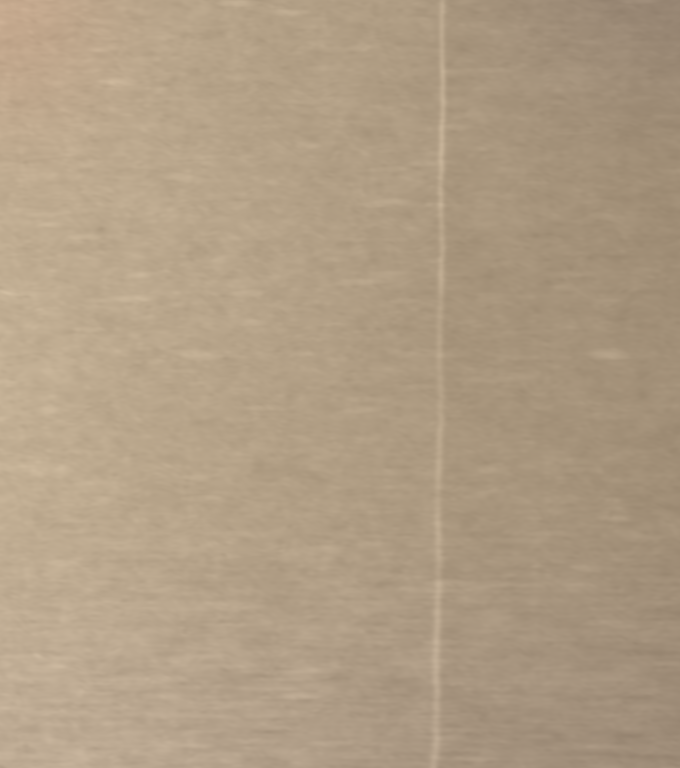
A Shadertoy shader for this texture:

```glsl
// Draws a softly lit beige woven paper with a pale vertical seam right of centre.
// Cellular noise made of smooth signed blobs, stretched sideways, gives grain,
// mottling and thread streaks; gradients give the light falling from the left.

vec3 hash3(vec2 cell) {
    vec3 h = fract(cell.xyx * vec3(0.1031, 0.1030, 0.0973));
    h += dot(h, h.yxz + 33.33);
    return fract((h.xxy + h.yxx) * h.zyx);
}

// Cellular noise: one soft blob per cell, light or dark, summed over neighbours
float blobs(vec2 p) {
    vec2 cell = floor(p);
    float sum = 0.0;
    for (int y = -1; y <= 1; y++) {
        for (int x = -1; x <= 1; x++) {
            vec2 id = cell + vec2(x, y);
            vec3 rnd = hash3(id + 200.0);
            vec2 d = p - id - rnd.xy;
            float falloff = max(0.0, 1.0 - dot(d, d));
            sum += (rnd.z * 2.0 - 1.0) * falloff * falloff * falloff;
        }
    }
    return sum;
}

// Layered sines for slow drifts
float drift(vec2 p) {
    return (sin(p.x * 7.0 + 2.0 * sin(p.y * 5.0)) + sin(p.y * 11.0 - p.x * 4.0 + 1.3)
          + sin(p.x * 13.0 + p.y * 9.0 + 4.0)) / 3.0;
}

// Light from the left, dim grey upper right, rosy upper left, cooler lower edge
vec3 paperLight(vec2 uv) {
    vec3 color = mix(vec3(0.757, 0.681, 0.574), vec3(0.626, 0.554, 0.461), uv.x);
    float topRight = smoothstep(0.55, 1.0, uv.x) * smoothstep(0.75, 1.05, uv.y);
    color += topRight * vec3(-0.045, -0.042, -0.020);
    float topLeft = exp(-dot(uv - vec2(0.0, 1.0), uv - vec2(0.0, 1.0)) * 40.0);
    color += topLeft * vec3(0.012, -0.022, -0.020);
    color += smoothstep(0.4, 0.0, uv.y) * vec3(-0.008, -0.007, 0.008);
    return color;
}

// Height of the fibre relief, roughly -1 to 1
float fibres(vec2 p, vec2 uv) {
    vec2 q = p + 0.004 * vec2(blobs(p * 30.0), blobs(p * 26.0 + 50.0));
    q.y += 0.06 * q.x;
    float mottle = blobs(q * vec2(20.0, 36.0));
    float grain = blobs(q * vec2(62.0, 105.0) + 17.0);
    float fine = blobs(q * vec2(105.0, 215.0) + 71.0);
    float streak = blobs(vec2(p.x * 9.0, (p.y + 0.01 * p.x) * 130.0) + 31.0);
    float thread = blobs(vec2(p.x * 24.0, p.y * 190.0) + 93.0);

    // Threads show most near the bottom, grain is crisper towards the light
    float low = smoothstep(0.45, 0.1, uv.y);
    float crisp = mix(1.15, 0.75, uv.x);
    float relief = 0.32 * mottle + crisp * (0.42 * grain + 0.36 * fine);
    relief += (0.18 + 0.24 * low) * streak + (0.12 + 0.30 * low) * thread;

    // Sparse bright strands
    float strand = max(0.0, blobs(p * vec2(19.0, 95.0) + 7.0) - 0.45);
    return relief + 1.2 * strand * crisp;
}

void mainImage(out vec4 fragColor, in vec2 fragCoord) {
    vec2 uv = fragCoord / iResolution.xy;
    vec2 p = fragCoord / iResolution.y;

    vec3 color = paperLight(uv);
    color += 0.006 * drift(p);
    color += fibres(p, uv) * vec3(0.037, 0.036, 0.034);

    // Slightly leaning seam with a ragged glow and a shaded right flank
    float seamX = 0.637 + 0.014 * sqrt(uv.y)
                + 0.0012 * sin(uv.y * 31.0) + 0.0012 * blobs(vec2(3.5, uv.y * 60.0));
    float d = uv.x - seamX;
    float width = mix(0.0065, 0.0045, uv.y);
    float glow = exp(-d * d / (width * width));
    float wear = 0.85 + 0.4 * blobs(vec2(8.5, uv.y * 24.0)) + 0.25 * sin(uv.y * 9.0 + 0.5);
    color += glow * wear * vec3(0.064, 0.062, 0.058);
    color -= 0.014 * smoothstep(0.0, 0.012, d) * exp(-max(d, 0.0) * 14.0);

    fragColor = vec4(clamp(color, 0.0, 1.0), 1.0);
}
```
